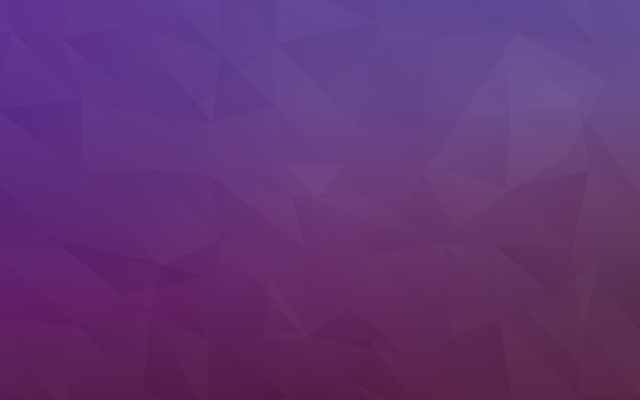
Write a Shadertoy shader that draws this background.

```glsl
// A low-poly backdrop running from violet-blue at the top to dark plum below.
// A smooth colour field is shaded by a jittered triangle mesh built from a
// hashed lattice, with a few larger facets laid over it as accents.

#define CELLS 5.5           // mesh cells per canvas height
#define JITTER 0.46         // corner displacement, below 0.48 to avoid folds
#define MESH_SHADE 0.022    // brightness spread between mesh facets
#define MESH_SLOPE 0.012    // brightness ramp inside a mesh facet
#define ACCENT 0.018        // strength of the large facets

float hash(vec2 p) {
    return fract(sin(dot(p, vec2(127.1, 311.7))) * 43758.5453);
}

float cross2(vec2 a, vec2 b) { return a.x * b.y - a.y * b.x; }

// Signed distance to the line a-b, positive on its left
float edgeSide(vec2 p, vec2 a, vec2 b) {
    vec2 e = b - a;
    return cross2(e, p - a) / length(e);
}

// Smooth coverage of a triangle; aa is half the edge width
float triangle(vec2 p, vec2 a, vec2 b, vec2 c, float aa) {
    float winding = sign(cross2(b - a, c - a));
    float inside = min(edgeSide(p, a, b), edgeSide(p, b, c)) * winding;
    if (winding < 0.0) inside = -max(edgeSide(p, a, b), edgeSide(p, b, c));
    inside = min(inside, edgeSide(p, c, a) * winding);
    return smoothstep(-aa, aa, inside);
}

vec2 corner(vec2 id) {
    return id + JITTER * (vec2(hash(id), hash(id + 41.3)) - 0.5);
}

// Flat shade plus a linear ramp for one mesh facet
float facetShade(vec2 p, vec2 center, vec2 seed) {
    float angle = 6.2832 * hash(seed + 7.7);
    float ramp = dot(p - center, vec2(cos(angle), sin(angle)));
    return MESH_SHADE * (hash(seed + 3.1) - 0.5) + MESH_SLOPE * ramp;
}

// Two triangles in each nearby lattice cell
float meshShade(vec2 p, float aa) {
    vec2 cell = floor(p);
    float shade = 0.0;
    for (int j = -1; j <= 1; j++)
    for (int i = -1; i <= 1; i++) {
        vec2 id = cell + vec2(i, j);
        vec2 a = corner(id), b = corner(id + vec2(1, 0));
        vec2 c = corner(id + vec2(0, 1)), d = corner(id + 1.0);
        shade += triangle(p, a, b, c, aa) * facetShade(p, (a + b + c) / 3.0, id);
        shade += triangle(p, d, c, b, aa) * facetShade(p, (b + c + d) / 3.0, id + 19.0);
    }
    return shade;
}

// Blend of left, middle and right colours
vec3 row(float x, vec3 left, vec3 middle, vec3 right) {
    return x < 0.5 ? mix(left, middle, 2.0 * x) : mix(middle, right, 2.0 * x - 1.0);
}

vec3 colourField(vec2 uv) {
    vec3 floorRow = row(uv.x, vec3(.34, .11, .31), vec3(.34, .12, .28), vec3(.36, .16, .29));
    vec3 lowRow   = row(uv.x, vec3(.38, .12, .41), vec3(.40, .16, .39), vec3(.35, .19, .32));
    vec3 midRow   = row(uv.x, vec3(.35, .15, .47), vec3(.43, .23, .48), vec3(.40, .23, .40));
    vec3 highRow  = row(uv.x, vec3(.36, .18, .54), vec3(.40, .27, .55), vec3(.41, .30, .54));
    vec3 topRow   = row(uv.x, vec3(.38, .20, .57), vec3(.38, .28, .59), vec3(.38, .30, .59));
    vec3 colour = mix(floorRow, lowRow, clamp(4.0 * uv.y, 0.0, 1.0));
    colour = mix(colour, midRow, clamp(4.0 * uv.y - 1.0, 0.0, 1.0));
    colour = mix(colour, highRow, clamp(4.0 * uv.y - 2.0, 0.0, 1.0));
    return mix(colour, topRow, clamp(4.0 * uv.y - 3.0, 0.0, 1.0));
}

// Large light and dark facets that set the composition
float accentShade(vec2 p, float aa) {
    vec2 hub = vec2(1.058, .563), shoulder = vec2(1.417, .61), tip = vec2(1.515, .798);
    vec2 elbow = vec2(1.244, .504), heart = vec2(.792, .5);
    float shade = 0.0;
    // Pale fan on the right
    shade += 1.0 * triangle(p, hub, shoulder, tip, aa);
    shade += 1.1 * triangle(p, hub, tip, vec2(1.292, .917), aa);
    shade += 1.0 * triangle(p, hub, elbow, shoulder, aa);
    shade += 0.8 * triangle(p, hub, vec2(1.142, .427), elbow, aa);
    // Central facets
    shade += 0.9 * triangle(p, vec2(.719, .588), vec2(.858, .588), heart, aa);
    shade += 0.5 * triangle(p, heart, hub, vec2(.979, .421), aa);
    // Upper left hollow and lower left shadow
    shade -= 0.6 * triangle(p, vec2(.475, .885), vec2(.646, .86), vec2(.483, .729), aa);
    shade -= 0.8 * triangle(p, vec2(.121, .41), vec2(.515, .31), vec2(.306, .26), aa);
    // Bottom facets
    shade += 0.7 * triangle(p, vec2(.656, .146), vec2(.771, .16), vec2(.677, .308), aa);
    shade -= 0.9 * triangle(p, vec2(.771, .16), vec2(.875, .229), vec2(1.021, .11), aa);
    shade += 0.7 * triangle(p, vec2(1.323, .219), vec2(1.494, .344), vec2(1.444, .094), aa);
    return shade;
}

void mainImage(out vec4 fragColor, in vec2 fragCoord) {
    vec2 uv = fragCoord / iResolution.xy;
    vec2 p = uv * vec2(1.6, 1.0);
    float aa = 0.8 / iResolution.y;
    float shade = meshShade(p * CELLS, aa * CELLS) + ACCENT * accentShade(p, aa);
    vec3 colour = colourField(uv) + shade * vec3(0.9, 1.1, 0.8);
    fragColor = vec4(colour, 1.0);
}
```
